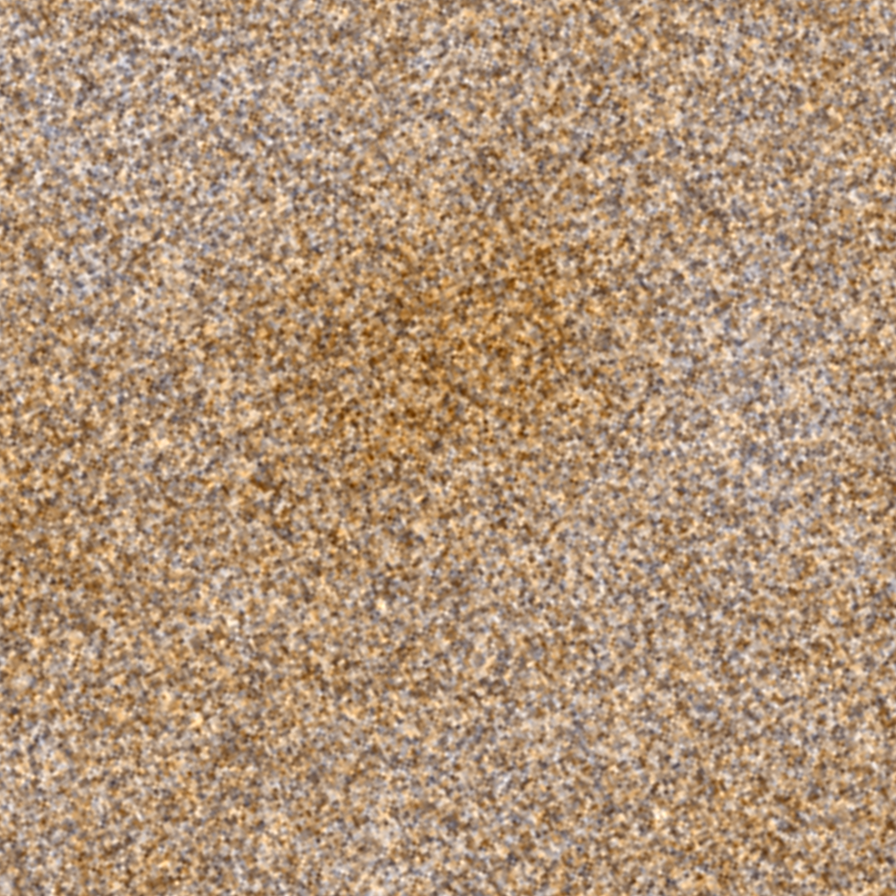
Reproduce this texture procedurally as a three.js fragment shader.

```glsl
varying vec2 vUv;

float hash(vec2 p) {
  vec3 q = fract(vec3(p.xyx) * 0.1031);
  q += dot(q, q.yzx + 33.33);
  return fract((q.x + q.y) * q.z);
}

float noise(vec2 p) {
  vec2 cell = floor(p);
  vec2 f = fract(p);
  f = f * f * (3.0 - 2.0 * f);
  float low = mix(hash(cell), hash(cell + vec2(1.0, 0.0)), f.x);
  float high = mix(hash(cell + vec2(0.0, 1.0)), hash(cell + 1.0), f.x);
  return mix(low, high, f.y);
}

vec2 turn(vec2 p, float angle) {
  float c = cos(angle), s = sin(angle);
  return vec2(c * p.x - s * p.y, s * p.x + c * p.y);
}

// Centred layered noise for the broad stains
float clouds(vec2 p) {
  float sum = 0.0, weight = 0.5;
  for (int i = 0; i < 4; i++) {
    sum += weight * (noise(p) - 0.5);
    p = turn(p, 0.7) * 2.1 + 17.0;
    weight *= 0.6;
  }
  return sum;
}

float blob(vec2 center, vec2 radius) {
  vec2 d = (vUv - center) / radius;
  return exp(-dot(d, d));
}

void main() {
  // Rusty middle and left, with greyer ground around them
  float rust = 1.5 * clouds(vUv * 5.0 + 31.0) - 0.35;
  rust += 0.9 * blob(vec2(0.52, 0.62), vec2(0.26, 0.23));
  rust += 0.6 * blob(vec2(0.12, 0.4), vec2(0.25, 0.2));
  rust += 0.5 * blob(vec2(0.97, 0.8), vec2(0.1, 0.12));
  rust -= 0.5 * blob(vec2(0.84, 0.58), vec2(0.1, 0.25));
  rust -= 0.4 * blob(vec2(0.25, 0.9), vec2(0.2, 0.12));

  // Fine grains: light and dark, then warm and cool
  float grain = 0.42 * (noise(turn(vUv, 0.6) * 155.0 + 50.0) - 0.5)
              + 0.33 * (noise(turn(vUv, 1.1) * 235.0 + 300.0) - 0.5);
  float tint = noise(turn(vUv, 0.35) * 125.0 + 400.0) - 0.5
             + 0.7 * (noise(turn(vUv, 0.9) * 200.0 + 700.0) - 0.5);
  float warmth = 0.95 * rust + 2.6 * tint;

  vec3 color = vec3(0.69, 0.572, 0.457);
  color += grain * vec3(0.98, 1.0, 0.95);
  color += warmth * vec3(0.035, -0.008, -0.072);
  color -= 0.055 * rust;

  // A few glinting flecks
  for (int i = 0; i < 6; i++) {
    float id = float(i);
    vec2 spot = vec2(hash(vec2(id, 3.0)), 0.3 * hash(vec2(id, 8.0)) + 0.05);
    float glint = smoothstep(0.011, 0.001, length(vUv - spot));
    color += 0.25 * glint * vec3(1.0, 0.95, 0.75);
  }

  gl_FragColor = vec4(clamp(color, 0.0, 1.0), 1.0);
}
```
